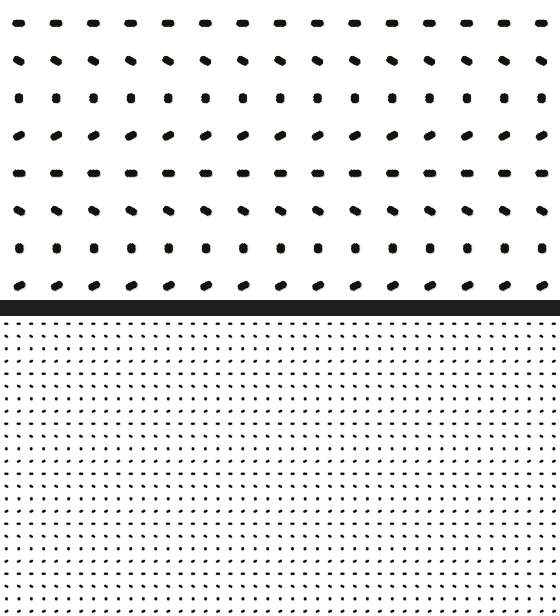
Top: one tile. Bottom: repeated 3 by 3.
Give the GLSL for this pattern, as a Shadertoy shader.

```glsl
mat2 rotation(float angle) {
    float c = cos(angle), s = sin(angle);
    return mat2(c, -s, s, c);
}

float roundedBox(vec2 p, vec2 halfSize, float radius) {
    vec2 q = abs(p) - halfSize + radius;
    return length(max(q, 0.0)) + min(max(q.x, q.y), 0.0) - radius;
}

// Pill with a slightly ragged outline
float pill(vec2 p, float angle, vec2 halfSize, float row) {
    float around = atan(p.y, p.x);
    float ragged = 0.004 * sin(9.0 * around + row * 2.1) + 0.003 * sin(17.0 * around - row);
    return roundedBox(rotation(angle) * p, halfSize, 0.09) + ragged;
}

void mainImage(out vec4 fragColor, in vec2 fragCoord) {
    // 15 x 8 cells, rows counted from the top
    vec2 grid = fragCoord / iResolution.xy * vec2(15.0, 8.0);
    float row = 7.0 - floor(grid.y);
    float lower = step(4.0, row);
    vec2 p = fract(grid) - vec2(0.5 + 0.003 * row, 0.38);
    float pixel = 8.0 / iResolution.y;

    // The pose cycles every four rows
    int pose = int(mod(row, 4.0));
    float angle = float[4](0.0, -0.5, 1.57, 0.48)[pose];
    vec2 halfSize = vec2[4](vec2(0.170, 0.094), vec2(0.158, 0.098),
                            vec2(0.130, 0.110), vec2(0.162, 0.096))[pose];

    // Thin grey shadow, stronger in the lower rows
    vec3 color = vec3(1.0);
    vec2 shadowShift = vec2(0.012, -0.014) * (0.7 + 0.6 * lower);
    float shadow = pill(p - shadowShift, angle, halfSize, row);
    color = mix(color, vec3(0.62, 0.62, 0.61),
                (0.55 + 0.35 * lower) * smoothstep(pixel, -pixel, shadow));

    // Dark body with faint mottling
    float body = pill(p, angle, halfSize, row);
    float mottle = sin(p.x * 71.0 + 2.0 * sin(p.y * 53.0 + row)) * sin(p.y * 83.0 + row * 1.7);
    vec3 ink = vec3(0.08, 0.07, 0.04) + vec3(0.025, 0.026, 0.018) * mottle;
    color = mix(color, ink, smoothstep(0.6 * pixel, -0.6 * pixel, body));

    fragColor = vec4(color, 1.0);
}
```
